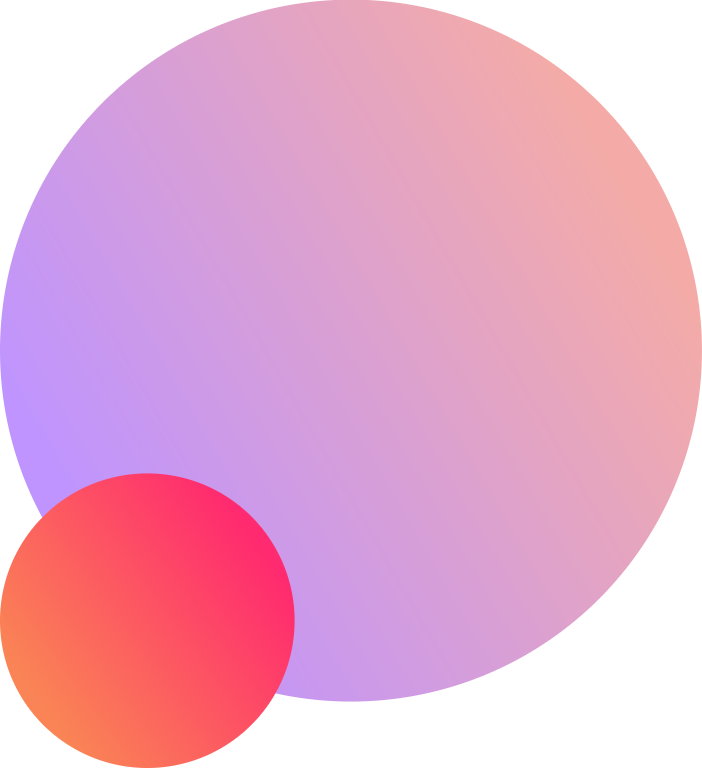
This background is drawn by a Shadertoy shader. Its source:

```glsl
// Two overlapping discs with diagonal gradients on a white ground.

const vec3 WHITE  = vec3(1.0);
const vec3 VIOLET = vec3(0.748, 0.580, 1.0);
const vec3 PEACH  = vec3(0.957, 0.672, 0.655);
const vec3 ORANGE = vec3(0.980, 0.518, 0.333);
const vec3 PINK   = vec3(1.0, 0.165, 0.435);

// Linear blend through the centre of a disc; offset is in disc radii.
vec3 discGradient(vec2 offset, float angle, float reach, vec3 startColor, vec3 endColor) {
    float along = dot(offset, vec2(cos(angle), sin(angle))) / reach;
    return mix(startColor, endColor, clamp(0.5 + 0.5 * along, 0.0, 1.0));
}

// Antialiased coverage of a disc.
float discMask(vec2 p, vec2 center, float radius, float pixel) {
    return clamp(0.5 - (length(p - center) - radius) / pixel, 0.0, 1.0);
}

// Lays one gradient disc over the colour below.
vec3 paintDisc(vec3 below, vec2 p, vec2 center, float radius, float angle,
               vec3 startColor, vec3 endColor, float pixel) {
    vec3 fill = discGradient((p - center) / radius, angle, 0.92, startColor, endColor);
    return mix(below, fill, discMask(p, center, radius, pixel));
}

void mainImage(out vec4 fragColor, in vec2 fragCoord) {
    // Canvas height is one unit.
    float pixel = 1.0 / iResolution.y;
    vec2 p = fragCoord * pixel;

    vec3 color = WHITE;
    color = paintDisc(color, p, vec2(0.457, 0.5435), 0.457, radians(30.0), VIOLET, PEACH, pixel);
    color = paintDisc(color, p, vec2(0.1918), 0.1918, radians(36.0), ORANGE, PINK, pixel);

    fragColor = vec4(color, 1.0);
}
```
